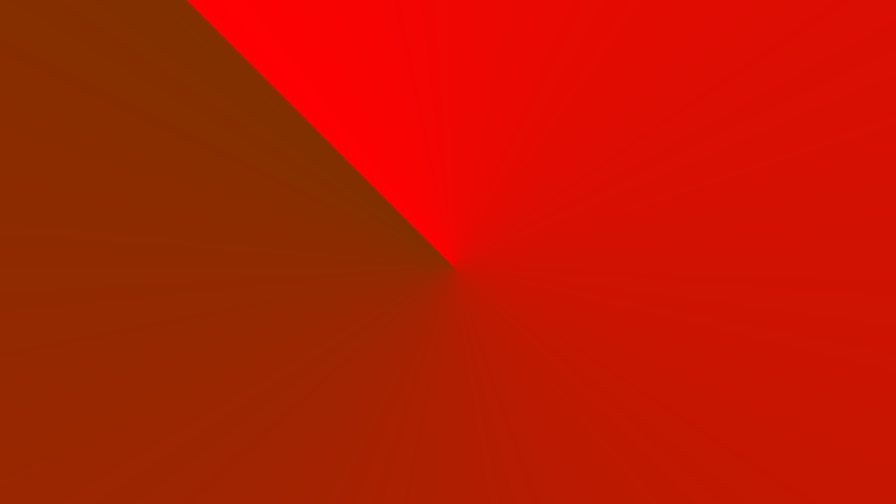
This background is drawn by a Shadertoy shader. Its source:

```glsl
// Conic gradient sweeping clockwise from bright red to dark brown, with one diagonal seam.

const float TAU = 6.2831853;
const vec2 CENTER = vec2(0.505, 0.472);           // pivot, as a fraction of the canvas
const float SEAM_ANGLE = 0.375 * TAU;             // seam points up and to the left
const vec3 START_COLOR = vec3(1.0, 0.0, 0.01);    // clockwise side of the seam
const vec3 END_COLOR = vec3(0.5, 0.188, 0.0);     // counterclockwise side of the seam

void mainImage(out vec4 fragColor, in vec2 fragCoord) {
    // Position from the pivot, in units of canvas height
    vec2 pos = (fragCoord - CENTER * iResolution.xy) / iResolution.y;

    // Axes along the seam and across it, clockwise positive
    vec2 seamDir = vec2(cos(SEAM_ANGLE), sin(SEAM_ANGLE));
    float along = dot(pos, seamDir);
    float across = dot(pos, vec2(seamDir.y, -seamDir.x));

    // Fraction of a full turn, clockwise from the seam
    float turn = fract(atan(across, along) / TAU);
    vec3 color = mix(START_COLOR, END_COLOR, turn);

    // Smooth the hard seam over about one pixel
    float halfWidth = 0.7 / iResolution.y;
    if (along > 0.0 && abs(across) < halfWidth) {
        color = mix(END_COLOR, START_COLOR, smoothstep(-halfWidth, halfWidth, across));
    }

    fragColor = vec4(color, 1.0);
}
```
